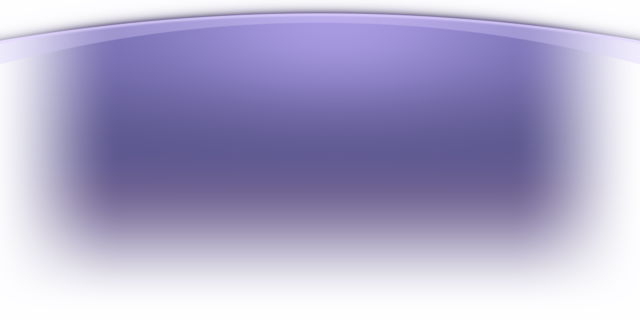
Give the GLSL for this background, as a WebGL 1 fragment shader.

```glsl
precision highp float;
// A violet panel under a shallow arched lip, dissolving into white paper.
// Vertical gradients and a soft elliptical glow colour the body; two circles
// shape the glossy lip, and smooth ramps fade the sides and the bottom.
uniform vec2 u_resolution;

// Colours
const vec3 PAPER = vec3(0.995, 0.995, 1.0);
const vec3 BODY_TOP = vec3(0.465, 0.435, 0.695);
const vec3 BODY_DARK = vec3(0.370, 0.347, 0.565);
const vec3 BODY_LOW = vec3(0.430, 0.380, 0.570);
const vec3 GLOW = vec3(0.660, 0.605, 0.885);
const vec3 LIP = vec3(0.850, 0.810, 0.980);
const vec3 RIM = vec3(0.890, 0.840, 1.0);
const vec3 SHADOW = vec3(0.340, 0.300, 0.460);

// Layout: x runs from -1 to 1, y from 0 to 1
const float OUTER_TOP = 0.959;
const float OUTER_RADIUS = 5.86;
const float INNER_TOP = 0.929;
const float INNER_RADIUS = 3.90;
const float DARK_Y = 0.53;
const vec2 GLOW_CENTER = vec2(0.05, 0.93);
const vec2 GLOW_SIZE = vec2(0.50, 0.23);
const float FADE_CENTER = -0.013;
const vec2 SIDE_FADE = vec2(0.605, 1.03);
const vec2 BOTTOM_FADE = vec2(0.025, 0.445);
const float RIM_WIDTH = 0.005;
const float SHADOW_WIDTH = 0.012;

// Signed distance to a wide circle whose highest point is at (0, top)
float arcDistance(vec2 p, float top, float radius) {
  return length(p - vec2(0.0, top - radius)) - radius;
}

// Body gradient: violet above, darkest in the middle, warmer below
vec3 bodyColor(vec2 p) {
  vec3 color = mix(BODY_DARK, BODY_TOP, smoothstep(DARK_Y, 0.90, p.y));
  color = mix(BODY_LOW, color, smoothstep(0.38, DARK_Y, p.y));
  vec2 q = (p - GLOW_CENTER) / GLOW_SIZE;
  return mix(color, GLOW, exp(-dot(q, q)));
}

void main() {
  vec2 p = gl_FragCoord.xy / u_resolution * vec2(2.0, 1.0) - vec2(1.0, 0.0);
  float pixel = 1.0 / u_resolution.y;
  float outer = arcDistance(p, OUTER_TOP, OUTER_RADIUS);
  float inner = arcDistance(p, INNER_TOP, INNER_RADIUS);

  // Remaining ink after the side and bottom fades
  float sideInk = 1.0 - smoothstep(SIDE_FADE.x, SIDE_FADE.y, abs(p.x - FADE_CENTER));
  float ink = sideInk * smoothstep(BOTTOM_FADE.x, BOTTOM_FADE.y, p.y);
  vec3 panel = mix(PAPER, bodyColor(p), ink);

  // Translucent lip between the arcs, with a bright rim on its upper edge
  float lip = smoothstep(-pixel, pixel, inner);
  panel = mix(panel, LIP, 0.36 * lip);
  float rim = exp(-pow((outer + RIM_WIDTH) / RIM_WIDTH, 2.0));
  panel = mix(panel, RIM, 0.65 * rim);

  // Thin shadow rising from the arch into the paper
  float halo = exp(-max(outer, 0.0) / SHADOW_WIDTH);
  vec3 outside = mix(PAPER, SHADOW, halo * mix(0.45, 0.85, sideInk));

  float cover = smoothstep(pixel, -pixel, outer);
  gl_FragColor = vec4(mix(outside, panel, cover), 1.0);
}
```
